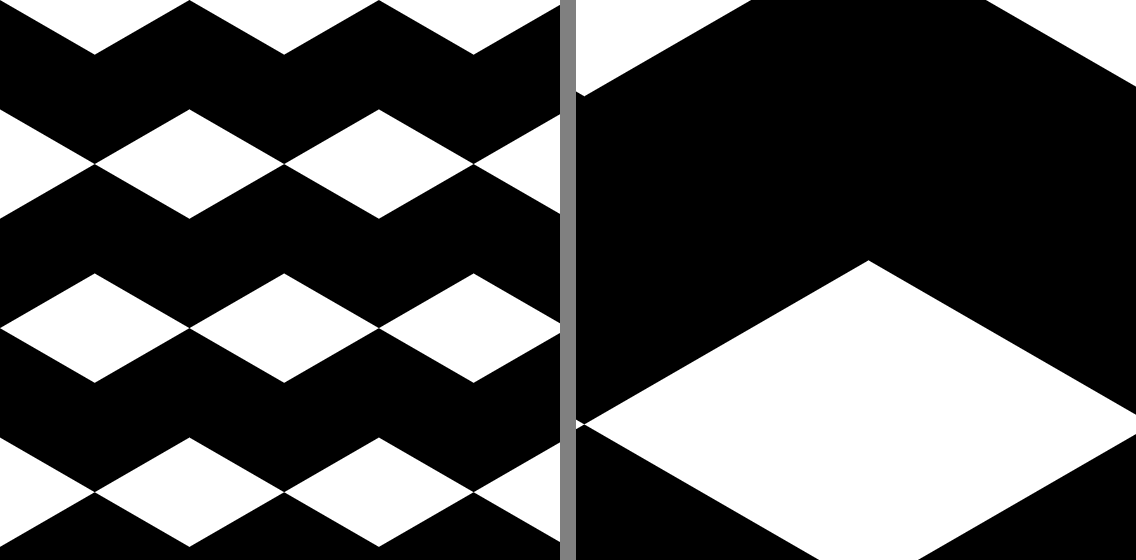
Left: the whole. Right: its middle third, enlarged.
A WebGL 2 fragment shader for this pattern:

```glsl
#version 300 es
precision highp float;
// White rhombi on black, joined tip to tip in rows, with every other row
// shifted by half a rhombus. Each point is folded into its nearest cell
// and shaded by the signed distance to the rhombus edge.

uniform vec2 u_resolution;
out vec4 fragColor;

const vec3 BLACK = vec3(0.0);
const vec3 WHITE = vec3(1.0);

const float HALF_HEIGHT = 0.09766;               // rhombus centre to upper tip
const float HALF_WIDTH = HALF_HEIGHT * sqrt(3.0); // rhombus centre to side tip
const float ROW_STEP = HALF_HEIGHT * 3.0;        // spacing of row centres

// Signed distance to the edge lines of a rhombus with the given half size.
float rhombusDistance(vec2 p, vec2 halfSize) {
    vec2 q = abs(p) / halfSize;
    return (q.x + q.y - 1.0) / length(1.0 / halfSize);
}

// Position relative to the nearest cell centre; even rows are shifted.
vec2 staggeredCell(vec2 p, vec2 cellSize) {
    float row = floor(p.y / cellSize.y + 0.5);
    float shift = 0.5 * (1.0 - mod(row, 2.0));
    float column = floor(p.x / cellSize.x - shift + 0.5);
    return p - vec2(column + shift, row) * cellSize;
}

// Smooth coverage over one pixel across the edge.
float coverage(float dist, float pixel) {
    return clamp(0.5 - dist / pixel, 0.0, 1.0);
}

void main() {
    // Rows are counted downwards from the top edge.
    vec2 uv = gl_FragCoord.xy / u_resolution.y;
    vec2 p = vec2(uv.x, 1.0 - uv.y);
    float pixel = 1.0 / u_resolution.y;

    vec2 cell = staggeredCell(p, vec2(2.0 * HALF_WIDTH, ROW_STEP));
    float dist = rhombusDistance(cell, vec2(HALF_WIDTH, HALF_HEIGHT));

    fragColor = vec4(mix(BLACK, WHITE, coverage(dist, pixel)), 1.0);
}
```
